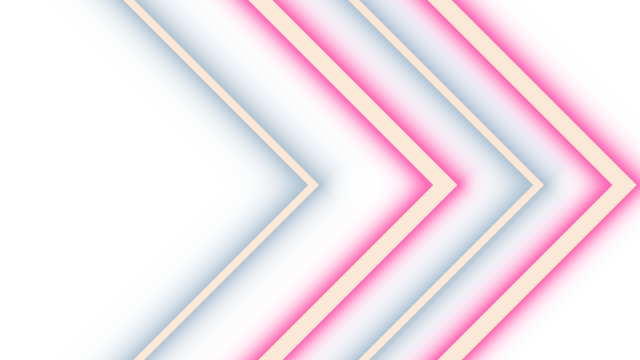
This background is drawn by a WebGL 2 fragment shader. Its source:

```glsl
#version 300 es
precision highp float;
// Four right-pointing chevrons, thin and thick in turn, on white with soft glows.
// Each one is the corner of a square turned by 45 degrees: the distances to its
// two sides give the cream band, the outer glow and the inner glow.

uniform vec2 u_resolution;
out vec4 fragColor;

// Lengths are in canvas heights, x is measured from the centre.
const int   PAIRS         = 2;
const float AXIS_Y        = 0.486;
const float THIN_TIP      = -0.0023;
const float THIN_STEP     = 0.625;
const float THIN_WIDTH    = 0.0302;
const float THICK_TIP     = 0.3819;
const float THICK_STEP    = 0.4977;
const float THICK_WIDTH   = 0.0672;
const float SLATE_REACH   = 0.041;
const float PINK_REACH    = 0.034;
const float SLATE_FALLOFF = 1.2;
const float PINK_FALLOFF  = 1.4;
const vec2  OUTER_SCALE   = vec2(1.12, 0.92); // upper and lower arm

const vec3 WHITE = vec3(1.0);
const vec3 CREAM = vec3(0.984, 0.910, 0.839);
const vec3 SLATE = vec3(0.690, 0.765, 0.825);
const vec3 PINK  = vec3(1.0, 0.410, 0.710);

// Signed distances to the upper and lower side, positive to the right.
vec2 sideDistances(vec2 p, float tipX) {
    vec2 d = p - vec2(tipX, AXIS_Y);
    return vec2(d.x + d.y, d.x - d.y) * inversesqrt(2.0);
}

// Glow strength of both sides, full on the edge and fading away from it.
vec2 fade(vec2 d, vec2 reach, float falloff) {
    return exp(-pow(max(d, 0.0) / reach, vec2(falloff)));
}

float glow(vec2 p, float tipX, float width, float reach, float falloff) {
    vec2 outer = fade(sideDistances(p, tipX), reach * OUTER_SCALE, falloff);
    vec2 inner = fade(-sideDistances(p, tipX - width), vec2(reach), falloff);
    float inside = 1.0 - (1.0 - inner.x) * (1.0 - inner.y);
    return outer.x * outer.y * inside;
}

// Antialiased coverage of the area left of a chevron edge.
float coverage(vec2 p, float tipX, float pixel) {
    vec2 d = sideDistances(p, tipX);
    return clamp(0.5 - max(d.x, d.y) / pixel, 0.0, 1.0);
}

float band(vec2 p, float tipX, float width, float pixel) {
    return coverage(p, tipX, pixel) - coverage(p, tipX - width, pixel);
}

void main() {
    float pixel = 1.0 / u_resolution.y;
    vec2 p = gl_FragCoord.xy * pixel;
    p.x -= 0.5 * u_resolution.x * pixel;

    vec3 color = WHITE;
    float bands = 0.0;
    for (int i = 0; i < PAIRS; i++) {
        float thinTip = THIN_TIP + THIN_STEP * float(i);
        float thickTip = THICK_TIP + THICK_STEP * float(i);

        // Glows blend over each other
        color = mix(color, SLATE, glow(p, thinTip, THIN_WIDTH, SLATE_REACH, SLATE_FALLOFF));
        color = mix(color, PINK, glow(p, thickTip, THICK_WIDTH, PINK_REACH, PINK_FALLOFF));

        bands = max(bands, band(p, thinTip, THIN_WIDTH, pixel));
        bands = max(bands, band(p, thickTip, THICK_WIDTH, pixel));
    }

    // Solid bands lie on top of all glows
    fragColor = vec4(mix(color, CREAM, bands), 1.0);
}
```
